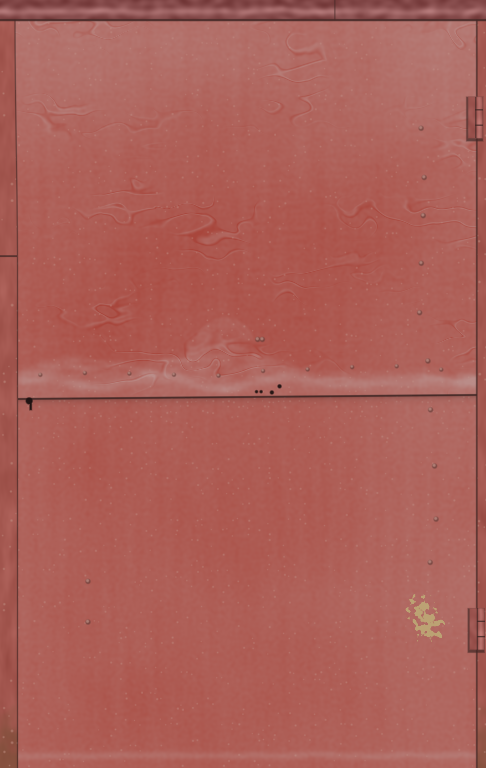
This texture is drawn by a WebGL 1 fragment shader. Its source:

```glsl
precision highp float;
// Weathered red sheet-metal door with a dented seam, hinges and chipped paint.
uniform vec2 u_resolution;
const vec3 DARK = vec3(0.25, 0.15, 0.14);

vec2 hash2(vec2 c) {
  return fract(sin(vec2(dot(c, vec2(127.1, 311.7)), dot(c, vec2(269.5, 183.3)))) * 43758.5);
}
float corner(vec2 cell, vec2 f, vec2 o) {
  return dot(hash2(cell + o) * 2.0 - 1.0, f - o);
}
// Gradient noise, roughly -0.7 to 0.7
float noise(vec2 p) {
  vec2 i = floor(p), f = fract(p), s = f * f * (3.0 - 2.0 * f), e = vec2(1, 0);
  return mix(mix(corner(i, f, e.yy), corner(i, f, e.xy), s.x),
             mix(corner(i, f, e.yx), corner(i, f, e.xx), s.x), s.y);
}
float fbm(vec2 p) {
  return noise(p) + 0.5 * noise(p * 2.03 + 17.3) + 0.25 * noise(p * 4.1 + 9.1);
}
float bell(float x, float center, float width) {
  float t = (x - center) / width;
  return exp(-t * t);
}
float fill(float d, float px) { return 1.0 - smoothstep(-px, px, d); }
float line(float d, float w, float px) { return fill(abs(d) - w, px * 0.8); }
float box(vec2 p, vec2 halfSize) {
  vec2 d = abs(p) - halfSize;
  return max(d.x, d.y);
}
// Scattered chips, one per grid cell at most
float specks(vec2 p, float scale, float density, float px) {
  vec2 g = p * scale, h = hash2(floor(g));
  float d = length(fract(g) - 0.25 - 0.5 * h.yx) - 0.06 - 0.12 * h.y;
  return fill(d, px * scale) * step(hash2(floor(g) + 41.0).x, density);
}
vec3 rivet(vec3 col, vec2 p, float r, float px) {
  col = mix(col, vec3(0.4, 0.24, 0.22), 0.7 * fill(length(p + vec2(-0.0006, 0.001)) - r, px));
  return mix(col, vec3(0.74, 0.56, 0.52), 0.75 * fill(length(p) - r * 0.6, px));
}
vec3 hinge(vec3 col, vec2 p, float px) {
  col = mix(col, DARK, 0.7 * fill(box(p + vec2(0.001, 0.002), vec2(0.011, 0.029)), px));
  float shade = noise(p * 90.0) * 0.08 + 0.12 * bell(p.x, 0.005, 0.003);
  col = mix(col, vec3(0.6, 0.32, 0.3) + shade, fill(box(p, vec2(0.0095, 0.027)), px));
  col = mix(col, DARK, 0.8 * line(p.x - 0.0005, 0.0008, px) * step(abs(p.y), 0.027));
  return mix(col, DARK, line(abs(p.y) - 0.01, 0.0007, px) * step(abs(p.x - 0.005), 0.005));
}
// Pinkness of the dented strip above the middle seam
float dent(vec2 p) {
  float warp = noise(p * vec2(28, 35)) * 0.01;
  float crest = 0.512 + 0.038 * bell(p.x, 0.288, 0.075) + 0.02 * bell(p.x, 0.105, 0.065);
  float under = smoothstep(0.01, -0.006, p.y - crest - warp);
  float ridgeY = 0.503 + 0.008 * sin(p.x * 38.0) * bell(p.x, 0.23, 0.2) + warp * 0.6;
  float ridge = bell(p.y, ridgeY, 0.007) * (0.65 + noise(vec2(p.x * 22.0, 2.0)));
  float folds = noise(p * vec2(40, 110)) * smoothstep(0.495, 0.512, p.y);
  float dome = length(p - vec2(0.293, 0.546)) - 0.04;
  float bulge = smoothstep(0.003, -0.003, dome) * smoothstep(-0.04, 0.0, dome) * smoothstep(0.545, 0.565, p.y);
  return under * (0.34 + 0.45 * folds) + 0.6 * ridge + 0.26 * bulge;
}
vec3 paint(vec2 p, float seam, float px) {
  float upper = step(seam, p.y);
  float pink = mix(0.27, 0.12 + 0.52 * smoothstep(0.66, 0.98, p.y), upper);
  pink += 0.24 * smoothstep(0.4, 0.62, p.x) + 0.14 * smoothstep(0.14, 0.02, p.x);
  pink += 0.2 * fbm(p * vec2(5, 7)) + 0.14 * noise(p * vec2(80, 7));
  pink += 0.16 * noise(p * 180.0) + upper * (0.1 * noise(p * vec2(24, 150)) + dent(p));
  // Embossed crinkles
  float crinkle = noise(p * vec2(15, 48) + noise(p * 30.0));
  float mask = smoothstep(0.0, 0.35, noise(p * vec2(9, 16) + 5.0)) * upper;
  pink += 0.32 * mask * (bell(crinkle, 0.03, 0.025) - bell(crinkle, -0.03, 0.025));
  // Creased lower edge
  pink += 0.35 * bell(p.y, 0.016 + 0.003 * noise(p * 30.0), 0.005);
  vec3 col = mix(vec3(0.67, 0.318, 0.282), vec3(0.715, 0.495, 0.475), clamp(pink, -0.25, 1.3));
  float dust = bell(p.y, seam - 0.006, 0.014) * (1.0 - upper);
  return mix(col, vec3(0.76, 0.58, 0.54), 0.45 * specks(p, 150.0, 0.1 + 0.3 * dust, px));
}
void main() {
  float px = 1.0 / u_resolution.y;
  vec2 p = gl_FragCoord.xy / u_resolution * vec2(0.6328, 1);
  float seam = 0.4803 + 0.0088 * p.x;
  float left = 0.0228 - 0.0032 * smoothstep(0.65, 0.97, p.y);
  float door = step(left, p.x) * step(p.x, 0.6205);
  // Dull side strips, rusty at the foot
  vec3 strip = vec3(0.64, 0.34, 0.31) + 0.07 * fbm(p * vec2(60, 20));
  strip = mix(strip, vec3(0.48, 0.31, 0.22), 0.7 * smoothstep(0.1, 0.0, p.y + 0.06 * noise(p * 60.0)));
  strip = mix(strip, vec3(0.74, 0.55, 0.5), 0.6 * specks(p, 110.0, 0.15, px));
  vec3 col = mix(strip, paint(p, seam, px), door);
  // Seams
  col *= 1.0 - 0.22 * door * step(p.y, seam) * exp(-max(seam - p.y, 0.0) / 0.004);
  col = mix(col, DARK, 0.9 * door * line(p.y - seam, 0.0012, px));
  col = mix(col, DARK, 0.65 * line(p.x - left, 0.0008, px));
  col = mix(col, DARK, 0.75 * line(p.x - 0.6208, 0.0011, px));
  col = mix(col, DARK, 0.85 * step(p.x, left) * line(p.y - 0.6665, 0.0011, px));
  // Rivets on the right and along the dent
  for (int i = 0; i < 10; i++) {
    float n = float(i);
    vec2 h = hash2(vec2(n, 7));
    col = rivet(col, p - vec2(0.541 + 0.028 * h.x, 0.832 - 0.064 * n + 0.02 * h.y), 0.0033, px);
    col = rivet(col, p - vec2(0.052 + 0.058 * n, 0.509 + 0.016 * h.x), 0.0026, px);
  }
  // Paired rivets and drilled holes
  for (int i = 0; i < 2; i++) {
    float n = float(i);
    col = rivet(col, p - vec2(0.335 + 0.006 * n, 0.559), 0.0033, px);
    col = rivet(col, p - vec2(0.114, 0.191 + 0.053 * n), 0.0033, px);
    float hole = length(p - vec2(0.334 + 0.006 * n, 0.49)) - 0.002;
    hole = min(hole, length(p - vec2(0.354 + 0.01 * n, 0.489 + 0.008 * n)) - 0.0026);
    col = mix(col, DARK * 0.6, fill(hole, px));
  }
  float keyhole = min(length(p - vec2(0.038, 0.478)) - 0.0045, box(p - vec2(0.04, 0.471), vec2(0.0015, 0.005)));
  col = mix(col, DARK * 0.5, fill(keyhole, px));
  // Chipped yellow patch
  vec2 c = p - vec2(0.554, 0.194);
  float spread = length(vec2(c.x + 0.35 * c.y, c.y * 0.7) / 0.021);
  float flakes = noise(p * 135.0) + 0.4 * noise(p * 290.0) + 0.2 - 0.32 * spread * spread;
  col = mix(col, vec3(0.74, 0.66, 0.46), 0.9 * smoothstep(0.0, 0.12, flakes));
  col = hinge(col, p - vec2(0.619, 0.847), px);
  col = hinge(col, p - vec2(0.621, 0.181), px);
  // Glossy top rail
  float gloss = bell(p.y, 0.985 + 0.006 * noise(vec2(p.x * 18.0, 1)), 0.005);
  vec3 rail = vec3(0.5, 0.27, 0.27) + 0.15 * gloss + 0.13 * noise(p * vec2(65, 100));
  rail = mix(rail, DARK, 0.6 * line(p.x - 0.436, 0.0008, px));
  col = mix(col, rail, fill(0.974 - p.y, px));
  col = mix(col, DARK, 0.85 * line(p.y - 0.9738, 0.0014, px));
  gl_FragColor = vec4(col, 1);
}
```
